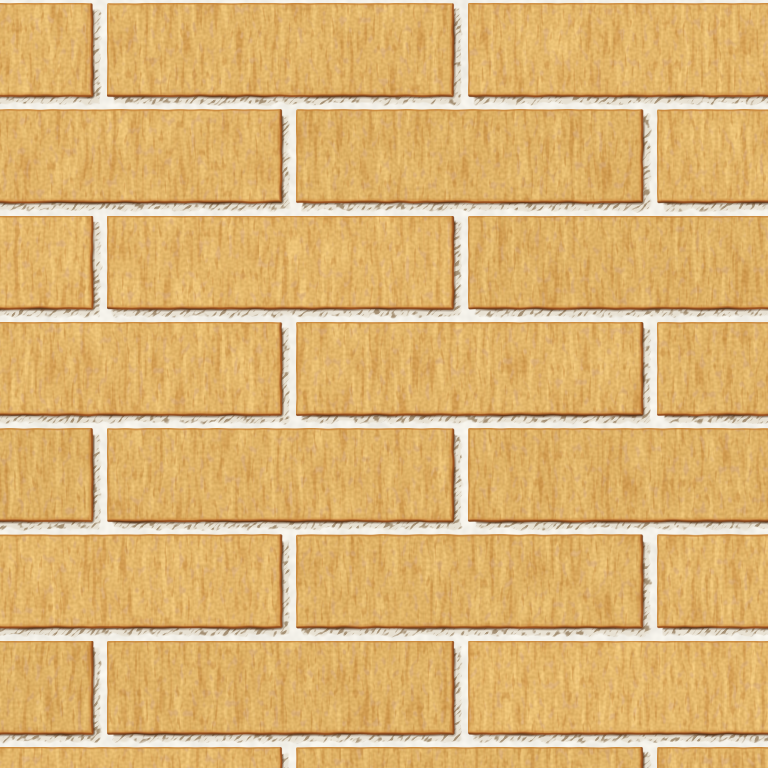
A three.js fragment shader for this texture:

```glsl
// Running-bond wall of long honey-coloured bricks in pale mortar.
// Each cell holds one brick as a rounded box; gradient noise gives the vertical
// grain, worn edges and the slanted crumbs in the mortar shaded by each brick.
varying vec2 vUv;

// Layout, in canvas units (y runs down from the top)
const vec2 PITCH = vec2(0.4700, 0.1384);
const vec2 BRICK = vec2(0.4520, 0.1222);
const vec2 FIRST = vec2(0.1393, 0.0039);
const float ROW_SHIFT = 0.2461;
const float CORNER = 0.0025;
const float SOFT = 0.0011;
const float WOBBLE = 0.0012;
const vec2 SHADE_OFFSET = vec2(0.0085, 0.0085);

// Grain
const vec2 STREAK_FREQ = vec2(165.0, 20.0);
const vec2 PIT_FREQ = vec2(210.0, 55.0);
const float SPECKLE_FREQ = 230.0;
const float TONE_VARIATION = 0.025;

// Colours
const vec3 CLAY = vec3(0.880, 0.706, 0.405);
const vec3 CLAY_PALE = vec3(0.925, 0.765, 0.465);
const vec3 CLAY_DEEP = vec3(0.790, 0.565, 0.270);
const vec3 CLAY_ROSE = vec3(0.840, 0.670, 0.490);
const vec3 RIM = vec3(0.780, 0.510, 0.210);
const vec3 BURNT = vec3(0.580, 0.270, 0.090);
const vec3 SHADOW = vec3(0.290, 0.170, 0.080);
const vec3 MORTAR = vec3(0.955, 0.945, 0.915);
const vec3 MORTAR_SHADE = vec3(0.870, 0.830, 0.750);
const vec3 CRUMB = vec3(0.600, 0.510, 0.390);

float hash(vec2 p) {
  vec3 q = fract(vec3(p.xyx) * 0.1031);
  q += dot(q, q.yzx + 33.33);
  return fract((q.x + q.y) * q.z);
}

float corner(vec2 cell, vec2 offset) {
  float a = 6.2832 * hash(cell + 17.0);
  return dot(vec2(cos(a), sin(a)), offset);
}

// Gradient noise, about -0.7 to 0.7
float noise(vec2 p) {
  vec2 i = floor(p), f = fract(p);
  vec2 u = f * f * f * (f * (f * 6.0 - 15.0) + 10.0);
  vec2 e = vec2(1.0, 0.0);
  return mix(mix(corner(i, f), corner(i + e, f - e), u.x),
             mix(corner(i + e.yx, f - e.yx), corner(i + 1.0, f - 1.0), u.x), u.y);
}

// Signed distance to a rounded brick whose upper left corner is the origin
float brickDistance(vec2 p) {
  vec2 q = abs(p - 0.5 * BRICK) - 0.5 * BRICK + CORNER;
  return length(max(q, 0.0)) + min(max(q.x, q.y), 0.0) - CORNER;
}

vec3 mortarColour(vec2 uv, vec2 p, float dist) {
  vec3 col = MORTAR + 0.035 * noise(uv * 120.0) + 0.03 * noise(uv * 37.0);

  // Crumbs lie below and to the right of the brick, in slanted strokes
  float ragged = 0.005 * noise(uv * 85.0);
  float shade = 1.0 - smoothstep(-0.002, 0.002, brickDistance(p - SHADE_OFFSET) + ragged);
  float stroke = noise(vec2((uv.x - uv.y) * 190.0, (uv.x + uv.y) * 65.0));
  float crumb = smoothstep(-0.02, 0.42, stroke + 0.25 * noise(uv * 170.0));
  col = mix(col, MORTAR_SHADE, 0.55 * shade);
  col = mix(col, CRUMB, 0.85 * shade * crumb);

  // Contact shadow
  float contact = 1.0 - smoothstep(0.0, 0.0035, dist);
  return mix(col, SHADOW, contact * shade * (0.5 + 0.5 * noise(uv * 30.0)));
}

vec3 brickColour(vec2 uv, vec2 p, vec2 id) {
  // Grain, offset so that each brick differs
  vec2 g = uv + 3.0 * vec2(hash(id), hash(id + 5.0));
  g.x += 0.002 * noise(g * 22.0);
  float streak = noise(g * STREAK_FREQ) + 0.5 * noise(g * vec2(60.0, 7.0));
  float speckle = noise(g * SPECKLE_FREQ);
  float pits = smoothstep(0.12, 0.55, noise(g * PIT_FREQ + 40.0));
  vec3 col = mix(CLAY, CLAY_PALE, smoothstep(0.0, 0.55, streak));
  col = mix(col, CLAY_DEEP, 0.65 * smoothstep(0.05, 0.6, -streak));
  col = mix(col, CLAY_ROSE, 0.6 * smoothstep(0.1, 0.5, noise(g * vec2(130.0, 75.0) + 9.0)));
  col = mix(col, CLAY_DEEP, 0.6 * pits);
  col += 0.07 * speckle + TONE_VARIATION * (hash(id + 11.0) - 0.5);

  // Rims: thin above and at the left, burnt at the right and below
  vec2 far = BRICK - p;
  float wear = noise(g * vec2(24.0, 30.0));
  float rim = 1.0 - smoothstep(0.0008, 0.0035, min(p.x, p.y));
  float bevel = 1.0 - smoothstep(0.002, 0.0075, min(far.x, far.y));
  float burnt = 1.0 - smoothstep(0.0012, 0.0042 + 0.0015 * wear, min(far.x, far.y));
  float dark = 1.0 - smoothstep(0.0, 0.0028, min(far.x + 0.0008, far.y));
  col = mix(col, RIM, max(0.8 * rim, 0.6 * bevel));
  col = mix(col, BURNT, 0.85 * burnt);
  return mix(col, SHADOW, dark * clamp(0.5 + 1.2 * wear, 0.1, 0.9));
}

void main() {
  // Brick cell
  vec2 wall = vec2(vUv.x, 1.0 - vUv.y) - FIRST;
  float row = floor(wall.y / PITCH.y);
  wall.x -= ROW_SHIFT * mod(row, 2.0);
  vec2 id = vec2(floor(wall.x / PITCH.x), row);
  vec2 p = wall - id * PITCH;
  p += WOBBLE * vec2(noise(vUv * 55.0), noise(vUv * 48.0 + 7.0));

  float dist = brickDistance(p);
  float cover = 1.0 - smoothstep(-SOFT, SOFT, dist);
  vec3 col = mix(mortarColour(vUv, p, dist), brickColour(vUv, p, id + 20.0), cover);
  gl_FragColor = vec4(clamp(col, 0.0, 1.0), 1.0);
}
```
